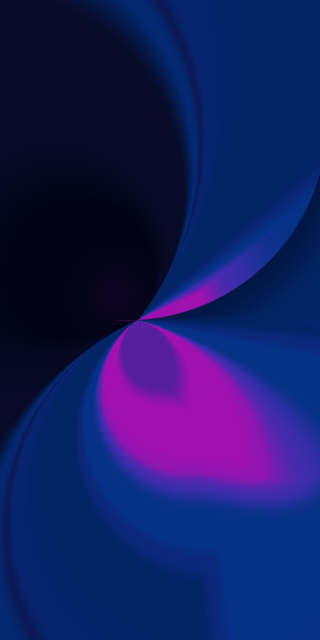
This background is drawn by a Shadertoy shader. Its source:

```glsl
#define FOCUS vec2(0.43, 0.5)
#define NIGHT vec3(0.030, 0.045, 0.160)
#define ABYSS vec3(0.008, 0.015, 0.085)
#define NAVY vec3(0.010, 0.140, 0.395)
#define BLUE vec3(0.020, 0.195, 0.530)
#define INDIGO vec3(0.050, 0.150, 0.480)
#define VIOLET vec3(0.250, 0.175, 0.680)
#define MAGENTA vec3(0.630, 0.065, 0.690)
#define PURPLE vec3(0.340, 0.120, 0.620)
#define FOLD_CURVE 0.80

// Sine of the angle from a ray, in degrees, to p, times the length of p
float across(vec2 p, float degrees) {
    float a = radians(degrees);
    return p.y * cos(a) - p.x * sin(a);
}

// Constant on each circle that leaves the focus along the given ray
float bend(vec2 p, float degrees) {
    return across(p, degrees) / max(dot(p, p), 1e-5);
}

// Piecewise level: 0, 1, 2, 3 at the four stops, rising beyond the last
float level(float u, vec4 stops) {
    vec3 t = clamp((vec3(u) - stops.xyz) / (stops.yzw - stops.xyz), 0.0, 1.0);
    return t.x + t.y + t.z + max(u - stops.w, 0.0) * 0.6;
}

float bump(float x, float center, float width) {
    float t = (x - center) / width;
    return exp(-t * t);
}

// Petal colours from the rim to the heart
vec3 petal(vec3 ground, float v) {
    vec3 c = mix(ground, BLUE, smoothstep(0.0, 0.8, v));
    c = mix(c, VIOLET, smoothstep(0.75, 1.5, v));
    c = mix(c, MAGENTA, smoothstep(1.4, 2.25, v));
    return mix(c, PURPLE, smoothstep(2.85, 3.6, v));
}

void mainImage(out vec4 fragColor, in vec2 fragCoord) {
    vec2 p = (fragCoord - FOCUS * iResolution.xy) / iResolution.x;
    float pixel = 1.0 / iResolution.x;
    float r = max(length(p), 1e-3);
    float angle = atan(p.y, p.x);
    float turn = mod(angle, 6.2831853);

    // Signed depth into the night lobe at the left
    float upper = bend(p, 50.0);
    float lower = bend(p, 205.0);
    float depth = turn < 2.2 ? upper - 0.72 : 0.57 - lower;

    // Blue ground and the brighter skirt under the large petal
    float left = bend(p, 215.0);
    float right = -bend(p, -15.0);
    float beam = p.x + 0.12 * p.y;
    float below = smoothstep(0.0, 0.16, -across(p, -3.0) / r);
    float skirt = max(smoothstep(1.08, 1.30, left), smoothstep(0.09, 0.18, beam));
    skirt *= below;
    vec3 col = mix(NAVY, BLUE, skirt);
    col = mix(col, INDIGO, 0.8 * skirt * (1.0 - skirt) * 4.0);

    // Fine streaks beside the night lobe
    col = mix(col, INDIGO, 0.45 * bump(depth, -0.20, 0.10));
    col = mix(col, vec3(0.05, 0.08, 0.30), 0.75 * bump(depth, -0.13, 0.025));
    col = mix(col, BLUE, 0.35 * bump(depth, -0.06, 0.05));

    // Night lobe with a darker core and a faint glow
    float core = smoothstep(1.1, 2.3, upper) * smoothstep(-0.3, 0.9, -lower);
    vec3 night = mix(NIGHT, ABYSS, core);
    night = mix(night, ABYSS, 0.5 * smoothstep(0.4, 0.0, abs(p.y + 0.03)));
    vec2 glow = (p - vec2(-0.07, 0.08)) / 0.09;
    night += vec3(0.045, 0.0, 0.045) * exp(-dot(glow, glow));
    col = mix(col, night, smoothstep(-0.07, 0.10, depth));

    // Large lower petal: two families of arcs meet along its ridge
    left *= 1.0 + 0.3 * smoothstep(-1.25, -0.7, angle);
    float v = min(level(left, vec4(1.2, 1.6, 1.92, 3.4)),
                  level(right, vec4(0.0, 0.42, 0.92, 2.27)));
    col = petal(col, v);

    // Small upper petal, cut by a sharp fold with a shadow beneath
    float fold = across(p, 3.0) - FOLD_CURVE * r * r;
    float shade = smoothstep(-0.16, 0.0, fold) * smoothstep(-0.08, 0.10, angle);
    shade *= 1.0 - smoothstep(0.70, 0.80, angle);
    float mask = smoothstep(-pixel, pixel, fold);
    float fan = min(0.46 / r, (41.0 - angle * 57.29578) / 8.0);
    vec3 upperPetal = petal(col, clamp(fan, 0.0, 2.7));
    upperPetal = mix(upperPetal, INDIGO, 0.6 * bump(fan, 0.3, 0.25));
    vec3 shadow = mix(col, vec3(0.005, 0.075, 0.24), 0.8 * shade);
    col = mix(shadow, upperPetal, mask);

    fragColor = vec4(clamp(col, 0.0, 1.0), 1.0);
}
```
